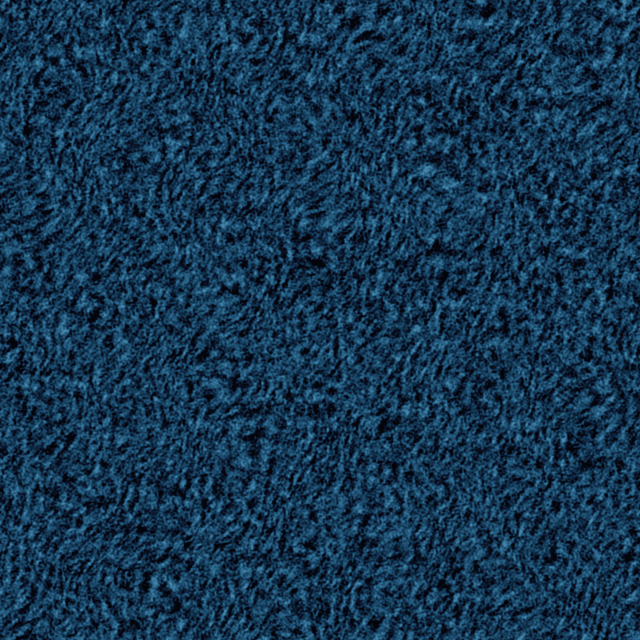
Write a three.js fragment shader that draws this texture.

```glsl
// Deep blue terry cloth: short leaning pile with dark gaps and fine fibre grain.
varying vec2 vUv;

const vec3 GAP_BLACK   = vec3(0.01, 0.02, 0.045);
const vec3 GAP_NAVY    = vec3(0.04, 0.08, 0.16);
const vec3 PILE_SHADE  = vec3(0.05, 0.15, 0.25);
const vec3 PILE_BLUE   = vec3(0.07, 0.22, 0.33);
const vec3 PILE_LIGHT  = vec3(0.11, 0.29, 0.42);
const vec3 PILE_BRIGHT = vec3(0.15, 0.38, 0.52);
const vec3 FIBRE_TIP   = vec3(0.27, 0.52, 0.66);

// Scales gradient noise to a standard deviation of about one
const float UNIT_SPREAD = 5.78;

// Random vector with components from -1 to 1
vec2 hashGradient(vec2 cell) {
  vec3 p = fract(cell.xyx * vec3(0.1031, 0.1030, 0.0973));
  p += dot(p, p.yzx + 33.33);
  return 2.0 * fract((p.xx + p.yz) * p.zy) - 1.0;
}

float cornerSlope(vec2 cell, vec2 offset, vec2 corner) {
  return dot(hashGradient(cell + corner), offset - corner);
}

// Gradient noise centred on zero with unit spread
float grainNoise(vec2 p) {
  vec2 cell = floor(p);
  vec2 f = fract(p);
  vec2 blend = f * f * (3.0 - 2.0 * f);
  float low = mix(cornerSlope(cell, f, vec2(0.0, 0.0)),
                  cornerSlope(cell, f, vec2(1.0, 0.0)), blend.x);
  float high = mix(cornerSlope(cell, f, vec2(0.0, 1.0)),
                   cornerSlope(cell, f, vec2(1.0, 1.0)), blend.x);
  return UNIT_SPREAD * mix(low, high, blend.y);
}

vec2 rotate(vec2 p, float angle) {
  float c = cos(angle);
  float s = sin(angle);
  return vec2(c * p.x - s * p.y, s * p.x + c * p.y);
}

// Tilts the pile to the right, with a slow wander
vec2 leanPile(vec2 uv, float tilt, float wander) {
  return vec2(uv.x - tilt * uv.y + wander * grainNoise(uv * 9.0 + 3.7), uv.y);
}

// Tone of the cloth: upright tufts, smaller loops, fibres, faint patches
float pileTone(vec2 uv) {
  vec2 pile = leanPile(uv, 0.22, 0.008);
  float tufts = grainNoise(pile * vec2(88.0, 48.0) + 11.3);
  float loops = grainNoise(rotate(pile, 0.35) * vec2(138.0, 104.0) + 47.1);
  float fibres = grainNoise(rotate(uv, 0.6) * 235.0 + 300.0);
  float patches = grainNoise(uv * vec2(17.0, 8.0) + 71.9);
  return 0.62 * tufts + 0.56 * loops + 0.52 * fibres + 0.13 * patches;
}

// Blends to the next colour while the tone rises between two levels
vec3 rampTo(vec3 base, vec3 next, float from, float to, float tone) {
  return mix(base, next, clamp((tone - from) / (to - from), 0.0, 1.0));
}

vec3 pileColor(float tone) {
  vec3 color = rampTo(GAP_BLACK, GAP_NAVY, -1.85, -1.0, tone);
  color = rampTo(color, PILE_SHADE, -1.0, -0.47, tone);
  color = rampTo(color, PILE_BLUE, -0.47, 0.08, tone);
  color = rampTo(color, PILE_LIGHT, 0.08, 0.72, tone);
  color = rampTo(color, PILE_BRIGHT, 0.72, 1.55, tone);
  return rampTo(color, FIBRE_TIP, 1.55, 3.0, tone);
}

void main() {
  gl_FragColor = vec4(pileColor(pileTone(vUv)), 1.0);
}
```
